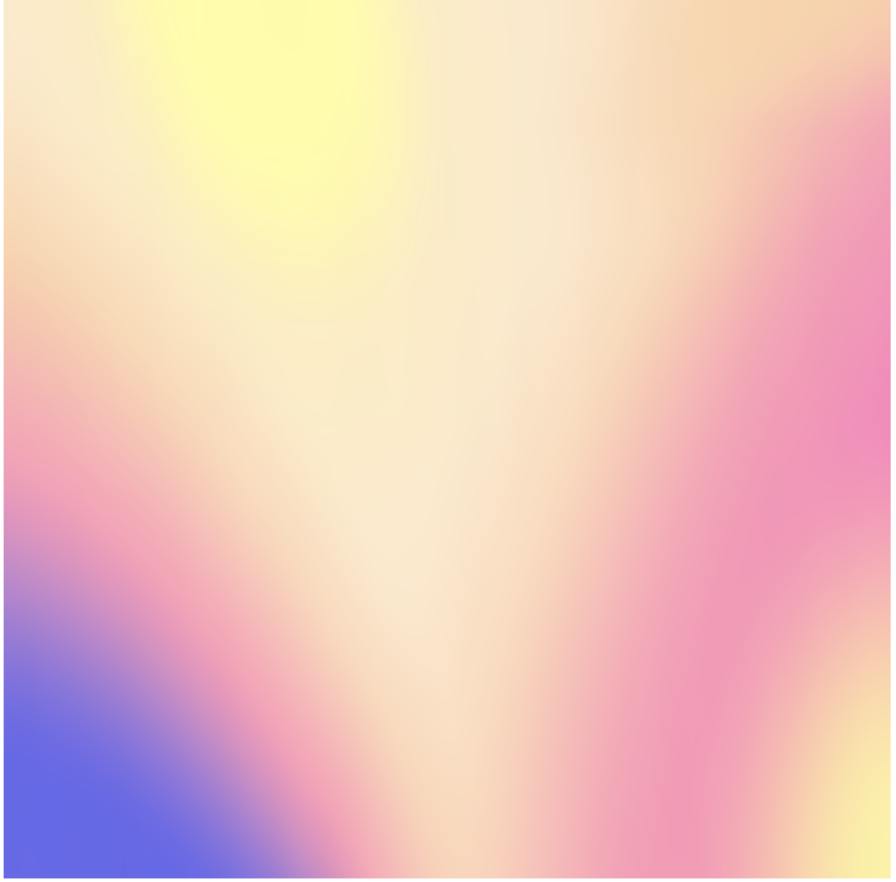
A Shadertoy shader for this background:

```glsl
// Soft pastel backdrop: cream sheet with a yellow glow above, a blue corner at
// lower left and a curved pink band at right that melts into a yellow corner.
// Bent distance fields feed layered smoothstep blends, with a faint brushed grain.

const vec3 CREAM  = vec3(0.982, 0.914, 0.812);
const vec3 AMBER  = vec3(0.966, 0.830, 0.675);
const vec3 BLUSH  = vec3(0.972, 0.842, 0.732);
const vec3 PINK   = vec3(0.945, 0.615, 0.715);
const vec3 HOT    = vec3(0.940, 0.535, 0.735);
const vec3 BLUE   = vec3(0.400, 0.410, 0.895);
const vec3 YELLOW = vec3(1.000, 0.988, 0.680);

float hash(vec2 p) {
    vec3 q = fract(vec3(p.xyx) * 0.1031);
    q += dot(q, q.yzx + 33.33);
    return fract((q.x + q.y) * q.z);
}

float noise(vec2 p) {
    vec2 i = floor(p), f = smoothstep(0.0, 1.0, fract(p));
    return mix(mix(hash(i), hash(i + vec2(1, 0)), f.x),
               mix(hash(i + vec2(0, 1)), hash(i + vec2(1, 1)), f.x), f.y);
}

// Falling blend: 1 at or below full, 0 at or above none.
float fade(float none, float full, float d) {
    return 1.0 - smoothstep(full, none, d);
}

// Signed offset from the curved edge of the pink band, positive inside.
float bandOffset(vec2 p) {
    float edge = 0.664 + 0.1 * p.y + 0.3 * p.y * p.y
               + 0.14 * smoothstep(0.84, 1.0, p.y);
    return (p.x - edge) * mix(1.0, 0.55, smoothstep(0.7, 1.0, p.y));
}

void mainImage(out vec4 fragColor, in vec2 fragCoord) {
    vec2 uv = fragCoord / iResolution.xy;
    vec3 color = CREAM;

    // Peach turns from blush to amber toward the upper sides
    vec3 peach = mix(BLUSH, AMBER,
                     smoothstep(0.3, 0.7, uv.y) * abs(2.0 * uv.x - 1.0));

    // Pale yellow wash around a brighter glow that leans right as it descends
    float drop = 1.0 - uv.y;
    float wash = length(vec2((uv.x - 0.28 - 0.15 * drop) / 0.33, drop / 0.68));
    color = mix(color, vec3(0.99, 0.945, 0.73), 0.85 * fade(1.1, 0.1, wash));
    float glow = length(vec2((uv.x - 0.285 - 0.2 * drop) / 0.185, drop / 0.36));
    color = mix(color, YELLOW, fade(1.1, 0.42, glow));

    // Lower left: peach, pink, then blue toward the corner
    float corner = uv.y + uv.x * (0.25 + 0.5 * uv.y + 2.2 * uv.x);
    color = mix(color, peach, fade(0.98, 0.64, corner));
    color = mix(color, PINK, fade(0.77, 0.41, corner));
    color = mix(color, BLUE, fade(0.51, 0.13, corner));

    // Right side: amber top corner, peach rim, pink band, hot core
    float band = bandOffset(uv);
    color = mix(color, AMBER, smoothstep(0.58, 0.86, uv.x) * smoothstep(0.65, 0.95, uv.y));
    color = mix(color, peach, smoothstep(-0.31, -0.06, band));
    color = mix(color, PINK, smoothstep(-0.17, 0.08, band));
    color = mix(color, HOT, smoothstep(0.04, 0.24, band) * smoothstep(0.0, 0.45, uv.y));

    // Lower right: elliptical yellow corner
    float ellipse = length(vec2((1.0 - uv.x) / 0.17, uv.y / 0.41));
    color = mix(color, vec3(0.985, 0.945, 0.665), fade(1.38, 0.1, ellipse));

    // Faint upright brush grain
    color += 0.006 * (noise(uv * vec2(36.0, 5.0)) - 0.5);

    // Thin white margins at left, right and bottom
    vec2 aa = 0.5 / iResolution.xy;
    vec2 low = smoothstep(0.004 - aa, 0.004 + aa, uv);
    float inside = low.x * low.y
                 * (1.0 - smoothstep(0.994 - aa.x, 0.994 + aa.x, uv.x));
    fragColor = vec4(mix(vec3(1.0), color, inside), 1.0);
}
```
